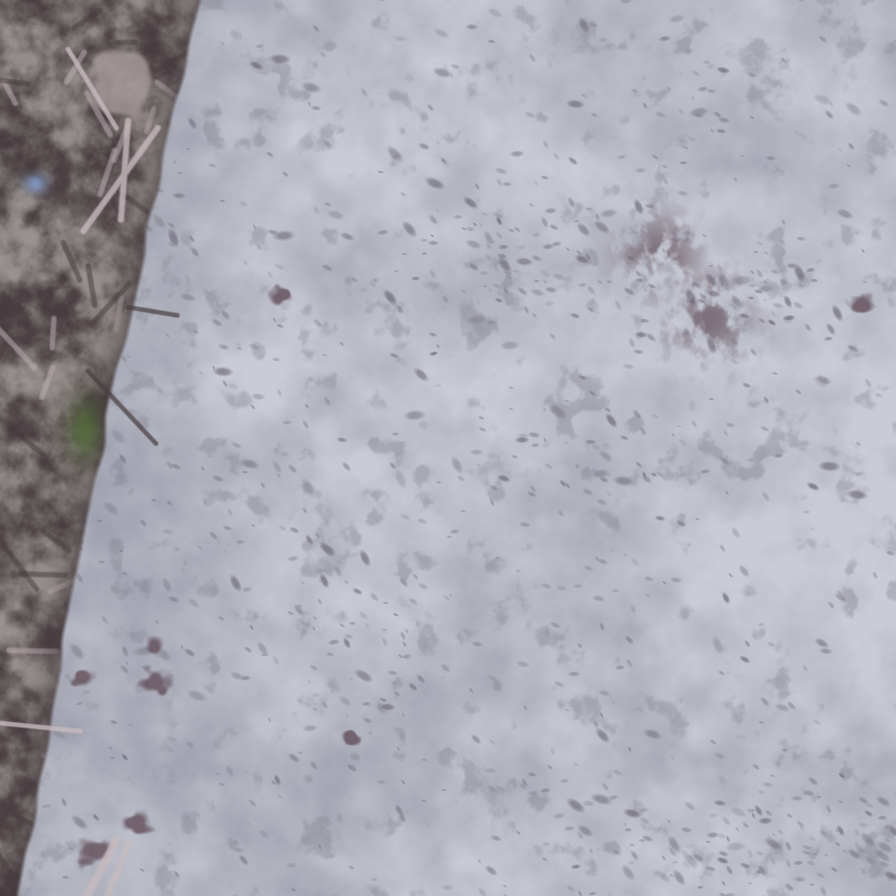
Reproduce this texture procedurally as a three.js fragment shader.

```glsl
// Pale weathered concrete slab beside a narrow strip of littered soil.
// Layered value noise mottles the slab, hashed cells scatter flecks by a
// density field, and distance functions draw the edge, straw and pebbles.
varying vec2 vUv;

const vec3 SLAB_DARK = vec3(0.62, 0.63, 0.68);
const vec3 SLAB_LIGHT = vec3(0.79, 0.80, 0.84);
const vec3 FLECK = vec3(0.43, 0.41, 0.47);
const vec3 RUST = vec3(0.40, 0.33, 0.37);
const vec3 SOIL_DARK = vec3(0.28, 0.24, 0.25);
const vec3 SOIL_LIGHT = vec3(0.60, 0.57, 0.56);
const vec3 STRAW = vec3(0.73, 0.68, 0.70);
const vec3 MOSS = vec3(0.33, 0.45, 0.22);
const float EDGE_SOFT = 0.0035;
const float MOTTLE = 0.95;
const float GRAIN = 0.75;

float hash(vec2 p) {
  return fract(sin(dot(p, vec2(127.1, 311.7))) * 43758.545);
}

float noise(vec2 p) {
  vec2 i = floor(p), f = fract(p);
  f = f * f * (3.0 - 2.0 * f);
  return mix(mix(hash(i), hash(i + vec2(1, 0)), f.x),
             mix(hash(i + vec2(0, 1)), hash(i + vec2(1, 1)), f.x), f.y);
}

float fbm(vec2 p) {
  float sum = 0.0, amp = 0.53;
  for (int i = 0; i < 4; i++) {
    sum += amp * noise(p);
    p = mat2(1.6, 1.2, -1.2, 1.6) * p + 7.3;
    amp *= 0.5;
  }
  return sum;
}

// Soft round region of influence.
float blob(vec2 p, vec2 c, vec2 r) {
  vec2 d = (p - c) / r;
  return exp(-dot(d, d));
}

// Tapered line from a to b.
float strand(vec2 p, vec2 a, vec2 b, float w) {
  vec2 d = b - a;
  float t = clamp(dot(p - a, d) / dot(d, d), 0.0, 1.0);
  return 1.0 - smoothstep(w * 0.4, w * 1.3, length(p - a - d * t));
}

// Irregular dark chip.
float chip(vec2 p, vec2 c, float r) {
  float d = length((p - c) * vec2(0.85, 1.1)) + (noise(p * 110.0) - 0.5) * r;
  return 1.0 - smoothstep(r * 0.5, r * 1.2, d);
}

float fleckDensity(vec2 p) {
  return 0.07 + 0.55 * blob(p, vec2(0.56, 0.72), vec2(0.10, 0.06))
    + 0.35 * blob(p, vec2(0.83, 0.68), vec2(0.13, 0.05))
    + 0.60 * blob(p, vec2(0.85, 0.06), vec2(0.16, 0.055))
    + 0.35 * blob(p, vec2(0.38, 0.29), vec2(0.08, 0.10))
    + 0.30 * blob(p, vec2(0.76, 0.86), vec2(0.04, 0.06))
    + 0.25 * blob(p, vec2(0.64, 0.48), vec2(0.10, 0.06));
}

// Slanted flecks in jittered cells.
float flecks(vec2 p, float cells, float seed) {
  vec2 g = p * cells, id = floor(g);
  float m = 0.0;
  for (int y = -1; y <= 1; y++) for (int x = -1; x <= 1; x++) {
    vec2 c = id + vec2(x, y), k = c + seed;
    vec2 o = c + vec2(hash(k), hash(k + 17.3));
    float on = step(hash(k + 41.7), fleckDensity(o / cells));
    float a = -0.5 + 1.4 * (hash(k + 9.1) - 0.5);
    vec2 d = mat2(cos(a), -sin(a), sin(a), cos(a)) * (g - o);
    float r = mix(0.14, 0.38, hash(k + 5.9));
    float s = 1.0 - smoothstep(0.35, 1.1, length(d * vec2(0.65, 1.4)) / r);
    m = max(m, on * s * mix(0.3, 0.95, hash(k + 2.2)));
  }
  return m;
}

vec3 slab(vec2 p, float inside) {
  float t = 0.62 + MOTTLE * (fbm(p * 6.0 + 3.0) - 0.5) + GRAIN * (fbm(p * 27.0) - 0.5);
  t += 0.28 * blob(p, vec2(0.92, 0.88), vec2(0.13, 0.13));
  t += 0.26 * blob(p, vec2(0.27, 0.57), vec2(0.08, 0.09));
  t += 0.18 * blob(p, vec2(0.90, 0.38), vec2(0.14, 0.12));
  t -= 0.20 * blob(p, vec2(0.56, 0.69), vec2(0.14, 0.06));
  t -= 0.20 * blob(p, vec2(0.65, 0.47), vec2(0.10, 0.06));
  t -= 0.16 * blob(p, vec2(0.20, 0.40), vec2(0.13, 0.15));
  t -= 0.22 * exp(-inside * 20.0);
  vec3 col = mix(SLAB_DARK, SLAB_LIGHT, clamp(t, 0.0, 1.0));
  col = mix(col, FLECK, 0.28 * smoothstep(0.60, 0.78, fbm(p * 38.0 + 19.0)));
  col = mix(col, FLECK, 0.75 * max(flecks(p, 44.0, 3.0), 0.7 * flecks(p, 75.0, 29.0)));
  // Rusty stain, broken up by noise.
  float stain = max(blob(p, vec2(0.735, 0.715), vec2(0.045, 0.045)),
                    blob(p, vec2(0.79, 0.645), vec2(0.048, 0.05)));
  stain *= smoothstep(0.42, 0.68, fbm(p * vec2(55.0, 42.0)));
  // Larger chips.
  float c = max(chip(p, vec2(0.315, 0.669), 0.011), chip(p, vec2(0.175, 0.238), 0.015));
  c = max(c, max(chip(p, vec2(0.092, 0.245), 0.012), chip(p, vec2(0.172, 0.281), 0.009)));
  c = max(c, max(chip(p, vec2(0.100, 0.052), 0.017), chip(p, vec2(0.152, 0.083), 0.014)));
  c = max(c, max(chip(p, vec2(0.393, 0.177), 0.009), chip(p, vec2(0.962, 0.661), 0.011)));
  return mix(col, RUST, max(0.75 * stain, 0.85 * c));
}

vec3 soil(vec2 p, float inside) {
  float n = fbm(p * 17.0) * 0.55 + fbm(p * 58.0 + 8.0) * 0.45;
  vec3 col = mix(SOIL_DARK, SOIL_LIGHT, smoothstep(0.28, 0.72, n));
  // Scattered straw and stems.
  for (int i = 0; i < 46; i++) {
    float k = float(i);
    vec2 a = vec2(hash(vec2(k, 1.0)) * 0.20, hash(vec2(k, 2.0)));
    float ang = hash(vec2(k, 3.0)) * 6.283;
    vec2 b = a + vec2(cos(ang), sin(ang)) * mix(0.02, 0.07, hash(vec2(k, 4.0)));
    vec3 tone = mix(SOIL_DARK, STRAW, step(0.4, hash(vec2(k, 5.0))));
    col = mix(col, tone, 0.55 * strand(p, a, b, 0.0035));
  }
  float pebble = length((p - vec2(0.135, 0.907)) * vec2(1.0, 0.9)) + 0.012 * noise(p * 45.0);
  col = mix(col, vec3(0.61, 0.57, 0.57) * (0.8 + 0.4 * n), 1.0 - smoothstep(0.034, 0.044, pebble));
  col = mix(col, MOSS, 0.85 * blob(p, vec2(0.097, 0.52), vec2(0.020, 0.032)));
  col = mix(col, vec3(0.50, 0.57, 0.73), blob(p, vec2(0.04, 0.795), vec2(0.012, 0.010)));
  return mix(col, SOIL_DARK, 0.65 * exp(inside * 65.0));
}

void main() {
  vec2 p = vUv;
  float edge = 0.022 + p.y * (0.165 + 0.037 * p.y) + 0.007 * (noise(vec2(p.y * 24.0, 2.0)) - 0.5);
  float inside = p.x - edge;
  vec3 col = mix(soil(p, min(inside, 0.0)), slab(p, max(inside, 0.0)),
                 smoothstep(-EDGE_SOFT, EDGE_SOFT, inside));
  // Long straws and twigs lying over the border.
  float s = max(strand(p, vec2(0.093, 0.742), vec2(0.176, 0.857), 0.004),
                strand(p, vec2(0.135, 0.755), vec2(0.143, 0.865), 0.004));
  s = max(s, max(strand(p, vec2(0.097, 0.0), vec2(0.130, 0.063), 0.005),
                 strand(p, vec2(0.120, 0.0), vec2(0.144, 0.060), 0.004)));
  s = max(s, max(strand(p, vec2(0.0, 0.193), vec2(0.090, 0.184), 0.003),
                 strand(p, vec2(0.076, 0.945), vec2(0.130, 0.857), 0.003)));
  col = mix(col, STRAW + 0.05, 0.8 * s);
  float twig = max(strand(p, vec2(0.098, 0.586), vec2(0.174, 0.505), 0.003),
                   strand(p, vec2(0.143, 0.657), vec2(0.198, 0.648), 0.003));
  gl_FragColor = vec4(mix(col, SOIL_DARK, 0.7 * twig), 1.0);
}
```
